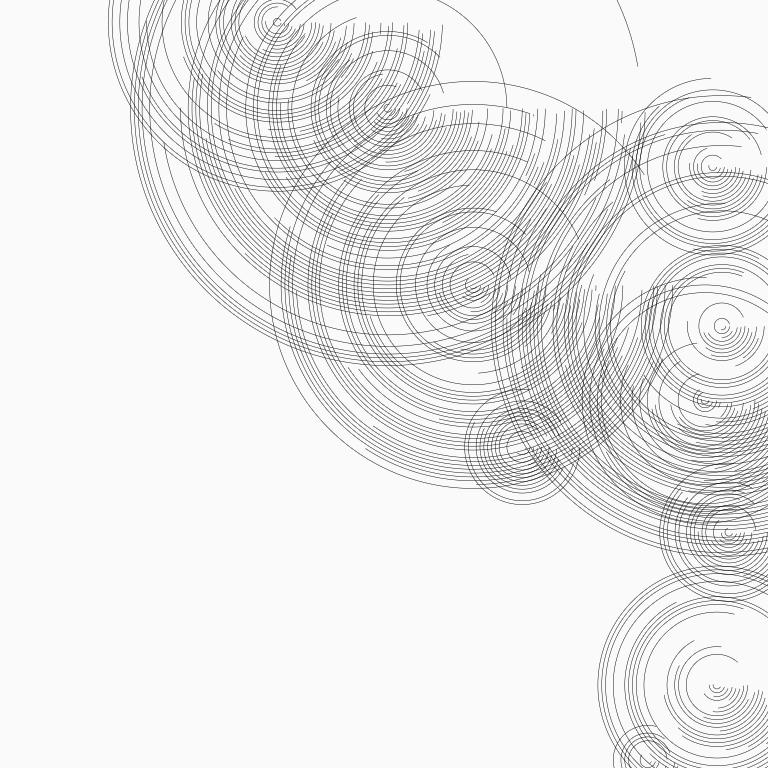
A WebGL 1 fragment shader for this background:

```glsl
precision highp float;
// Clusters of thin concentric arcs on off-white paper, each arc with a random sweep.

uniform vec2 u_resolution;

const float TAU = 6.28319;

float hash(float ring, float seed) {
  return fract(sin(ring * 12.9898 + seed * 78.233) * 4375.85);
}

// Light left by one cluster of evenly spaced arcs; overlapping clusters multiply.
float arcs(vec2 p, vec2 center, float count, float seed) {
  float pixel = 1.0 / u_resolution.y;
  float spacing = 0.005;
  vec2 q = p - center;
  float dist = length(q);
  float ring = max(floor(dist / spacing + 0.5), 1.0);
  if (ring > count) return 1.0;

  // Hairline, keeping its true weight when thinner than a pixel
  float width = 0.0006 / pixel;
  float offset = abs(dist - ring * spacing) / pixel;
  float line = clamp(0.5 * width + 0.5 - offset, 0.0, min(width, 1.0));

  // Clockwise turn from the right, trimmed to this ring's own sweep
  float turn = fract(atan(-q.y, q.x) / TAU + 1.0);
  float start = 0.08 * pow(hash(ring, seed + 3.7), 2.0);
  float end = hash(ring, seed);
  if (ring > count - 0.5) end = 0.72 + 0.25 * end;
  float along = min(turn - start, end - turn) * TAU * dist / pixel;
  return 1.0 - line * clamp(along + 0.5, 0.0, 1.0);
}

void main() {
  vec2 p = gl_FragCoord.xy / u_resolution.y;

  // Upper left sweep of large clusters
  float light = arcs(p, vec2(0.361, 0.971), 44.0, 1.0);
  light *= arcs(p, vec2(0.505, 0.859), 67.0, 2.0);
  light *= arcs(p, vec2(0.616, 0.629), 53.0, 3.0);
  light *= arcs(p, vec2(0.680, 0.418), 15.0, 4.0);

  // Right-hand column
  light *= arcs(p, vec2(0.928, 0.783), 23.0, 5.0);
  light *= arcs(p, vec2(0.940, 0.5755), 60.0, 6.0);
  light *= arcs(p, vec2(0.918, 0.479), 32.0, 7.0);
  light *= arcs(p, vec2(0.949, 0.307), 18.0, 8.0);
  light *= arcs(p, vec2(0.9335, 0.108), 31.0, 9.0);
  light *= arcs(p, vec2(0.8435, 0.0105), 9.0, 10.0);

  gl_FragColor = vec4(vec3(0.98 * light), 1.0);
}
```
